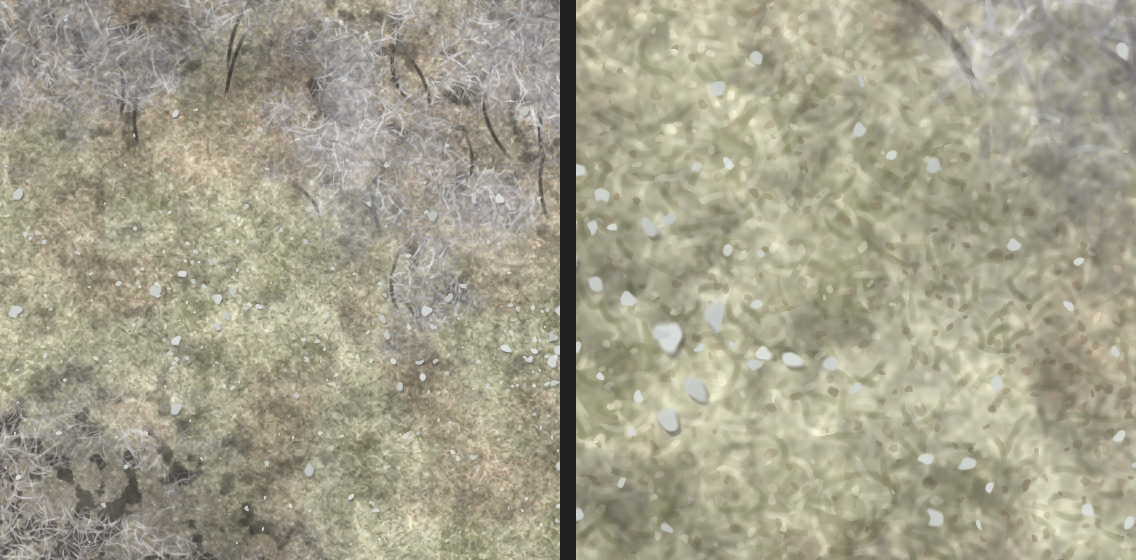
Left: the whole. Right: its middle third, enlarged.
Give the GLSL for this texture, as a three.js fragment shader.

```glsl
// Draws dry grassland seen from above, with bare grey shrubs, leaf litter and pale stones.
varying vec2 vUv;

const vec3 GRASS = vec3(0.655, 0.65, 0.555);
const vec3 STRAW = vec3(0.83, 0.82, 0.74);
const vec3 OLIVE = vec3(0.46, 0.465, 0.34);
const vec3 RUSSET = vec3(0.54, 0.45, 0.38);
const vec3 PEACH = vec3(0.80, 0.73, 0.65);
const vec3 SHADE = vec3(0.28, 0.27, 0.25);
const vec3 UNDERWOOD = vec3(0.50, 0.46, 0.44);
const vec3 TWIG_DARK = vec3(0.50, 0.48, 0.49);
const vec3 TWIG_LIGHT = vec3(0.79, 0.80, 0.80);
const vec3 HAZE = vec3(0.66, 0.66, 0.675);
const vec3 STONE = vec3(0.90, 0.92, 0.91);

float hash(vec2 p) {
  return fract(sin(dot(p, vec2(127.1, 311.7))) * 43758.5453);
}

float noise(vec2 p) {
  vec2 i = floor(p), f = fract(p);
  f = f * f * (3.0 - 2.0 * f);
  return mix(mix(hash(i), hash(i + vec2(1.0, 0.0)), f.x),
             mix(hash(i + vec2(0.0, 1.0)), hash(i + vec2(1.0)), f.x), f.y);
}

float fbm(vec2 p) {
  float sum = 0.0, gain = 0.533;
  for (int i = 0; i < 4; i++) {
    sum += gain * noise(p);
    p = p * 2.03 + 17.3;
    gain *= 0.5;
  }
  return sum;
}

mat2 rotate(float a) {
  return mat2(cos(a), -sin(a), sin(a), cos(a));
}

// Curved tapering fibres, one per cell: x = coverage, y = random tone.
vec2 strands(vec2 p, float scale, float width, float heading, float spread, float seed) {
  vec2 cell = floor(p * scale), local = fract(p * scale), best = vec2(0.0, 0.5);
  for (int j = -1; j <= 1; j++) for (int i = -1; i <= 1; i++) {
    vec2 offset = vec2(float(i), float(j)), id = cell + offset + seed;
    vec2 jitter = vec2(hash(id), hash(id + 57.3));
    float angle = heading + (hash(id + 3.7) - 0.5) * spread;
    vec2 d = rotate(angle) * (local - offset - 0.25 - 0.5 * jitter);
    d.y += (jitter.x - 0.5) * 1.1 * d.x * d.x;
    float taper = 1.0 - smoothstep(0.35, 0.9, abs(d.x));
    float line = taper * (1.0 - smoothstep(0.3, 1.0, abs(d.y) / (width * scale)));
    if (line > best.x) best = vec2(line, hash(id + 9.1));
  }
  return best;
}

// Ragged oval grains in a share of the cells: x = coverage, y = random tone.
vec2 flecks(vec2 p, float scale, float size, float density, float seed) {
  vec2 q = p * scale + 0.22 * vec2(noise(p * scale * 2.9), noise(p * scale * 2.9 + 31.0));
  vec2 cell = floor(q), best = vec2(0.0, 0.5);
  for (int j = -1; j <= 1; j++) for (int i = -1; i <= 1; i++) {
    vec2 corner = cell + vec2(float(i), float(j)), id = corner + seed;
    vec2 d = rotate(6.28 * hash(id + 5.1)) * (q - corner - vec2(hash(id), hash(id + 23.7)));
    float radius = size * mix(0.45, 1.0, hash(id + 8.3));
    float cover = 1.0 - smoothstep(0.65, 1.1, length(d * vec2(1.0, 1.4)) / radius);
    cover *= step(hash(id + 2.9), density);
    if (cover > best.x) best = vec2(cover, hash(id + 12.4));
  }
  return best;
}

float crown(vec2 p, vec2 centre, vec2 radius) {
  return 1.0 - smoothstep(0.25, 1.25, length((p - centre) / radius));
}

void main() {
  vec2 p = vUv;
  vec2 ragged = p + 0.24 * (vec2(fbm(p * 9.0), fbm(p * 9.0 + 40.0)) - 0.5);
  float flow = 4.0 * noise(p * 4.0 + 3.0);

  // Where the shrubs stand, broken by openings
  float upper = max(crown(ragged, vec2(0.12, 0.98), vec2(0.40, 0.25)),
                    crown(ragged, vec2(0.60, 0.84), vec2(0.27, 0.28)));
  upper = max(upper, crown(ragged, vec2(0.95, 0.84), vec2(0.29, 0.30)));
  upper = max(upper, 0.8 * crown(ragged, vec2(0.74, 0.53), vec2(0.12, 0.15)));
  float lower = crown(ragged, vec2(0.14, 0.05), vec2(0.44, 0.24));
  float shrub = max(upper, lower);
  float bushy = shrub * smoothstep(0.25, 0.55, fbm(p * 8.0 + 55.0));

  // Ground: grass, straw and litter patches
  float litter = smoothstep(0.46, 0.74, fbm(p * 8.0 + 9.0) + 0.2 * smoothstep(0.5, 0.75, p.y));
  vec3 color = mix(GRASS, STRAW, 0.5 * smoothstep(0.45, 0.72, fbm(p * 12.0 + 70.0)));
  color = mix(color, OLIVE, 0.6 * smoothstep(0.52, 0.74, fbm(p * 14.0 + 21.0)));
  color = mix(color, mix(RUSSET, PEACH, noise(p * 45.0)), 0.6 * litter);
  color = mix(color, UNDERWOOD, 0.65 * shrub);

  // Grass blades and scattered leaves
  for (int i = 0; i < 3; i++) {
    float k = float(i);
    vec2 blade = strands(p, 40.0 + 18.0 * k, 0.0031, flow + k, 2.6, 13.0 * k);
    color = mix(color, mix(OLIVE, STRAW, blade.y), 0.5 * blade.x * (1.0 - 0.6 * shrub));
    vec2 leaf = flecks(p, 62.0 + 27.0 * k, 0.46, 0.4 + 0.3 * litter, 90.0 + 7.0 * k);
    vec3 leafColor = mix(mix(RUSSET, OLIVE, 0.5 - 0.4 * litter), mix(STRAW, PEACH, litter), leaf.y);
    color = mix(color, leafColor, 0.62 * leaf.x);
  }

  // Dark gaps and trunks beneath the crowns
  float gap = smoothstep(0.53, 0.72, fbm(p * 34.0 + 5.0));
  color = mix(color, SHADE, min(0.9, gap * (0.24 + 0.45 * upper + 0.8 * lower) + 0.3 * lower));
  vec2 trunk = strands(p, 11.0, 0.005, 1.57, 0.9, 61.0);
  color = mix(color, SHADE, 0.85 * trunk.x * step(0.68, trunk.y) * smoothstep(0.15, 0.5, upper));

  // Pale haze of fine twigs, then separate branches
  color = mix(color, HAZE, 0.6 * upper * smoothstep(0.42, 0.66, fbm(p * 8.0 + 55.0)));
  float fan = atan(p.y - 0.93, p.x - 0.55) + 0.3 * flow;
  vec2 bent = p + 0.012 * vec2(noise(p * 24.0), noise(p * 24.0 + 60.0));
  for (int i = 0; i < 5; i++) {
    float k = float(i);
    vec2 twig = strands(bent, 54.0 - 8.5 * k, 0.0023 + 0.0003 * k, fan, 3.4, 150.0 + 19.0 * k);
    float strength = smoothstep(0.05, 0.65, bushy) * (0.68 - 0.2 * lower);
    color = mix(color, mix(TWIG_DARK, TWIG_LIGHT, twig.y), strength * twig.x);
  }

  // Uneven light: broad patches, clumps and fine grain
  float light = 0.4 * (fbm(p * 4.5 + 33.0) - 0.5) + 0.38 * (fbm(p * 17.0 + 80.0) - 0.5);
  light += 0.2 * (noise(p * 105.0) - 0.5) + 0.2 * (noise(p * 210.0 + 8.0) - 0.5);
  color *= 1.02 + light;

  // Stones gathered in loose clusters, with a thin shadow
  float cluster = crown(p, vec2(0.34, 0.49), vec2(0.12, 0.11)) + crown(p, vec2(0.97, 0.37), vec2(0.09, 0.10));
  cluster += 0.5 * crown(p, vec2(0.75, 0.39), vec2(0.15, 0.08));
  float open = (1.0 - shrub) * (1.0 - smoothstep(0.6, 0.75, p.y));
  float density = open * (0.04 + 0.4 * cluster);
  vec2 shadow = flecks(p + vec2(-0.002, 0.003), 30.0, 0.42, density, 210.0);
  vec2 stone = flecks(p, 30.0, 0.42, density, 210.0);
  vec2 pebble = flecks(p, 75.0, 0.46, open * 0.05 + 0.4 * density, 260.0);
  color = mix(color, SHADE, 0.4 * shadow.x);
  color = mix(color, STONE - 0.14 * stone.y, 0.92 * stone.x);
  color = mix(color, STONE - 0.14 * pebble.y, 0.85 * pebble.x);

  gl_FragColor = vec4(color, 1.0);
}
```
